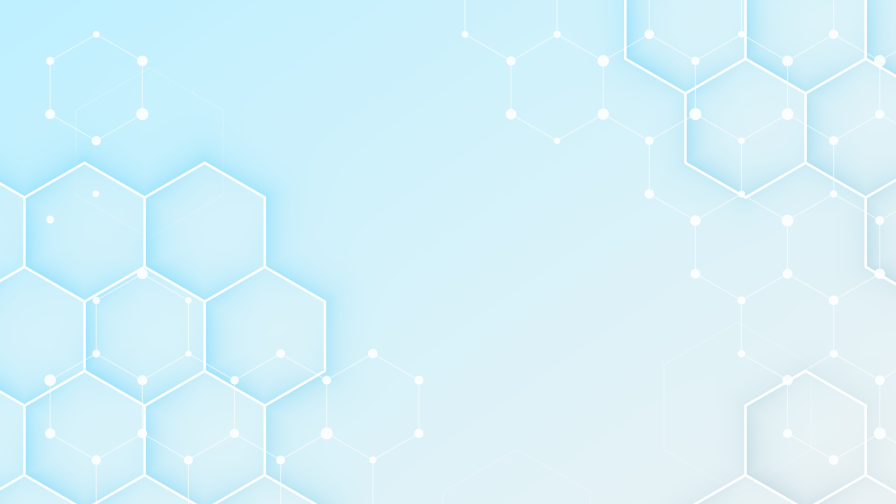
Reproduce this background procedurally as a WebGL 2 fragment shader.

```glsl
#version 300 es
precision highp float;
// Pale blue backdrop with two honeycomb clusters and a fine molecular mesh.
// Both meshes are staggered hexagon lattices; a rule per lattice decides which
// cells exist, and distance functions give their strokes, nodes and shadows.
uniform vec2 u_resolution;
out vec4 outColor;

const float CANVAS_HEIGHT = 9.0;   // the canvas spans 16 by 9 units
const float ROW_STEP = 0.8660254;  // row spacing for cells of width one
const vec2 PANEL_ORIGIN = vec2(1.51, 4.854);
const float PANEL_WIDTH = 2.146;
const vec2 MESH_ORIGIN = vec2(1.719, 7.4375);
const float MESH_WIDTH = 1.646;

float hash(vec2 p) {
    return fract(sin(dot(p, vec2(127.1, 311.7))) * 43758.545);
}

// Signed distance to a hexagon with a corner on top
float hexDistance(vec2 p, float apothem) {
    const vec3 k = vec3(-0.8660254, 0.5, 0.5773503);
    p = abs(p.yx);
    p -= 2.0 * min(dot(k.xy, p), 0.0) * k.xy;
    p -= vec2(clamp(p.x, -k.z * apothem, k.z * apothem), apothem);
    return length(p) * sign(p.y);
}

float cover(float d, float pixel) {
    return clamp(0.5 - d / pixel, 0.0, 1.0);
}

float stroke(float d, float halfWidth, float pixel) {
    return cover(abs(d) - halfWidth, pixel);
}

// Centre of the lattice cell near p, shifted by whole columns and rows
vec2 cellCenter(vec2 p, vec2 origin, float width, vec2 shift) {
    vec2 q = (p - origin) / width;
    float row = floor(q.y / ROW_STEP + 0.5) + shift.y;
    float stagger = 0.5 * mod(row, 2.0);
    float column = floor(q.x - stagger + 0.5) + shift.x;
    return origin + width * vec2(column + stagger, row * ROW_STEP);
}

bool panelExists(vec2 c) {
    float depth = CANVAS_HEIGHT - c.y;
    bool left = c.x < 5.2 && c.y < 5.2;
    bool upperRight = c.x > 11.67 + 0.24 * depth * depth;
    bool lowerRight = distance(c, vec2(14.38, -0.73)) < 2.3;
    return left || upperRight || lowerRight;
}

bool meshExists(vec2 c) {
    float depth = CANVAS_HEIGHT - c.y;
    bool right = c.x > 8.375 + 0.88 * depth;
    bool lowerLeft = c.x > 1.46 && c.x < min(3.33 + 2.65 * (depth - 5.83), 7.08);
    return right || lowerLeft || distance(c, MESH_ORIGIN) < 0.4;
}

// Returns stroke, inner shadow and distance to the panel cluster
vec3 panels(vec2 p, float pixel) {
    vec3 result = vec3(0.0, 0.0, 10.0);
    for (int i = 0; i < 9; i++) {
        vec2 c = cellCenter(p, PANEL_ORIGIN, PANEL_WIDTH, vec2(i % 3 - 1, i / 3 - 1));
        if (!panelExists(c)) continue;
        vec2 q = p - c;
        float d = hexDistance(q, 0.5 * PANEL_WIDTH);
        float side = 0.5 + 0.45 * dot(q / max(length(q), 0.01), vec2(-0.85, -0.53));
        result.x = max(result.x, stroke(d, 0.023, pixel));
        if (d < 0.0) result.y = exp(d / 0.26) * side;
        result.z = min(result.z, d);
    }
    return result;
}

// Returns line and node coverage of the molecular mesh
vec2 mesh(vec2 p, float pixel) {
    float radius = MESH_WIDTH * 0.5773503;
    vec2 result = vec2(0.0);
    for (int i = 0; i < 9; i++) {
        vec2 c = cellCenter(p, MESH_ORIGIN, MESH_WIDTH, vec2(i % 3 - 1, i / 3 - 1));
        if (!meshExists(c)) continue;
        result.x = max(result.x, stroke(hexDistance(p - c, 0.5 * MESH_WIDTH), 0.01, pixel));
        for (int k = 0; k < 6; k++) {
            float angle = float(k) * 1.0471976;
            vec2 v = c + radius * vec2(sin(angle), cos(angle));
            vec2 id = floor((v - MESH_ORIGIN) / (0.5 * vec2(MESH_WIDTH, radius)) + 0.5);
            float size = 0.053 + 0.035 * hash(id) + 0.02 * mod(id.x, 2.0);
            result.y = max(result.y, cover(distance(p, v) - size, pixel));
        }
    }
    return result;
}

void main() {
    float pixel = CANVAS_HEIGHT / u_resolution.y;
    vec2 p = gl_FragCoord.xy * pixel;

    // Diagonal background gradient
    float t = clamp(0.55 * p.x / 16.0 + 0.45 * (1.0 - p.y / CANVAS_HEIGHT), 0.0, 1.0);
    vec3 color = mix(vec3(0.745, 0.94, 1.0), vec3(0.84, 0.95, 0.98), min(2.0 * t, 1.0));
    color = mix(color, vec3(0.925, 0.95, 0.957), max(2.0 * t - 1.0, 0.0));

    // Faint oversized hexagons
    float ghost = stroke(hexDistance(p - vec2(2.67, 6.27), 1.3125), 0.012, pixel);
    ghost += stroke(hexDistance(p - vec2(13.17, 1.73), 1.3125), 0.012, pixel);
    ghost += stroke(hexDistance(p - vec2(9.23, -0.54), 1.3125), 0.012, pixel);
    color = mix(color, vec3(1.0), 0.18 * min(ghost, 1.0));

    // Panel shadows, cyan on the left and greyer to the lower right
    vec3 panel = panels(p, pixel);
    vec3 shadowColor = mix(vec3(0.54, 0.87, 0.99), vec3(0.76, 0.85, 0.88), smoothstep(0.35, 0.95, t));
    float outer = exp(-max(panel.z, 0.0) / 0.25) * mix(0.65, 0.3, smoothstep(5.0, 11.0, p.x));
    float inside = cover(panel.z, pixel);
    color = mix(color, vec3(0.93, 0.96, 0.97), 0.18 * inside);
    color = mix(color, shadowColor, mix(outer, 0.85 * panel.y, inside));

    // Mesh, two loose nodes and the bright panel outlines
    vec2 net = mesh(p, pixel);
    net.y = max(net.y, cover(distance(p, vec2(0.896, 5.08)) - 0.07, pixel));
    net.y = max(net.y, cover(distance(p, vec2(1.71, 5.54)) - 0.06, pixel));
    color = mix(color, vec3(1.0), max(0.55 * net.x, 0.88 * net.y));
    color = mix(color, vec3(1.0), 0.96 * panel.x);
    outColor = vec4(color, 1.0);
}
```
